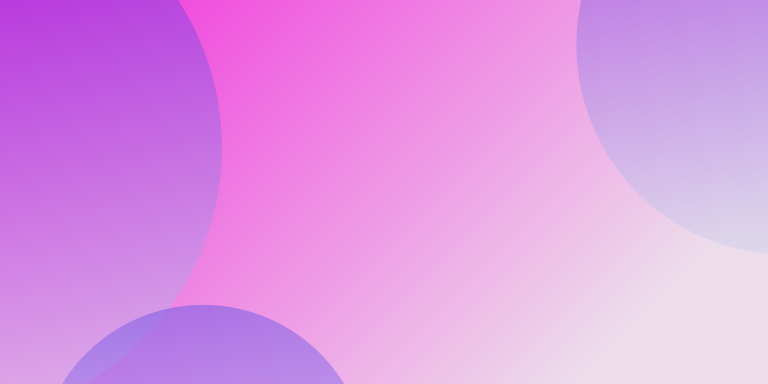
This background is drawn by a WebGL 1 fragment shader. Its source:

```glsl
precision highp float;
// Soft abstract backdrop: a diagonal magenta-to-blush gradient under three
// large translucent discs. Each disc is a distance function filled with its
// own vertical gradient. Units are canvas heights, origin at the lower left.

uniform vec2 u_resolution;

// Diagonal backdrop
const vec3 MAGENTA = vec3(0.945, 0.176, 0.859);
const vec3 BLUSH = vec3(0.929, 0.867, 0.922);
const float DIAGONAL_SPAN = 2.5;

// Discs: centre.xy, radius
const vec3 LEFT_DISC = vec3(-0.128, 0.615, 0.706);
const vec3 LOW_DISC = vec3(0.529, -0.224, 0.430);
const vec3 RIGHT_DISC = vec3(2.047, 0.883, 0.546);
const float DISC_OPACITY = 0.65;

// Disc gradients: colours with the heights where they begin and end
const vec3 LEFT_TOP = vec3(0.605, 0.260, 0.875);
const vec3 LEFT_BOTTOM = vec3(0.825, 0.730, 0.920);
const vec2 LEFT_SPAN = vec2(1.0, 0.0);
const vec3 LOW_TOP = vec3(0.530, 0.390, 0.898);
const vec3 LOW_BOTTOM = vec3(0.625, 0.475, 0.918);
const vec2 LOW_SPAN = vec2(0.206, 0.0);
const vec3 RIGHT_TOP = vec3(0.663, 0.470, 0.898);
const vec3 RIGHT_BOTTOM = vec3(0.839, 0.835, 0.920);
const vec2 RIGHT_SPAN = vec2(1.0, 0.337);

// Blends one translucent disc over the colour beneath it
vec3 addDisc(vec3 base, vec2 p, vec3 disc, vec3 top, vec3 bottom, vec2 span) {
    float distanceToEdge = length(p - disc.xy) - disc.z;
    float coverage = clamp(0.5 - distanceToEdge * u_resolution.y, 0.0, 1.0);
    float t = clamp((p.y - span.x) / (span.y - span.x), 0.0, 1.0);
    return mix(base, mix(top, bottom, t), coverage * DISC_OPACITY);
}

void main() {
    vec2 p = gl_FragCoord.xy / u_resolution.y;

    // Backdrop runs from the upper left to the lower right
    float diagonal = clamp((p.x + 1.0 - p.y) / DIAGONAL_SPAN, 0.0, 1.0);
    vec3 color = mix(MAGENTA, BLUSH, diagonal);

    // Discs, back to front
    color = addDisc(color, p, LEFT_DISC, LEFT_TOP, LEFT_BOTTOM, LEFT_SPAN);
    color = addDisc(color, p, RIGHT_DISC, RIGHT_TOP, RIGHT_BOTTOM, RIGHT_SPAN);
    color = addDisc(color, p, LOW_DISC, LOW_TOP, LOW_BOTTOM, LOW_SPAN);

    gl_FragColor = vec4(color, 1.0);
}
```
